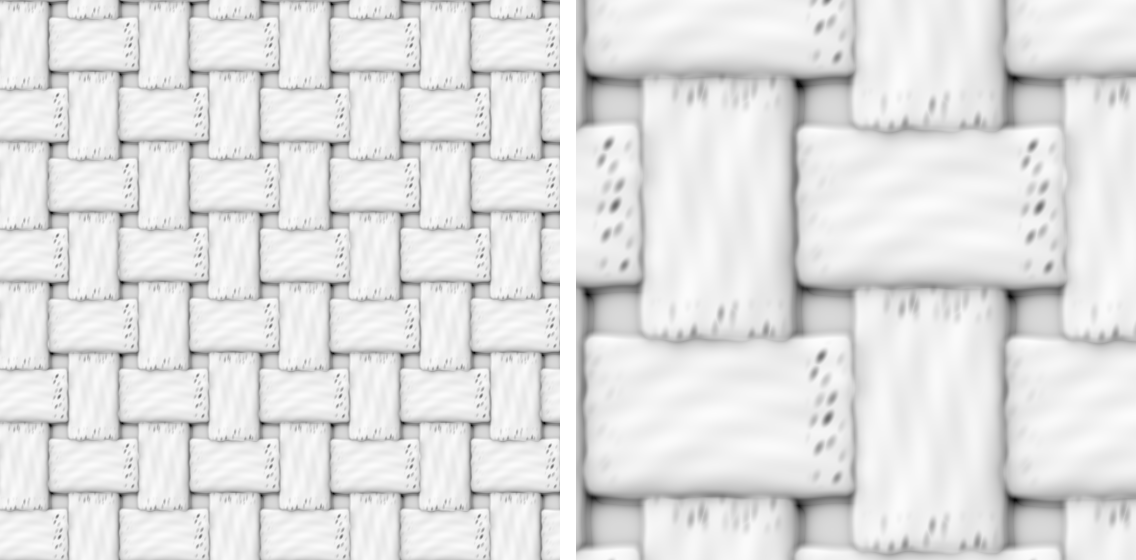
Left: the whole. Right: its middle third, enlarged.
Write a Shadertoy shader that draws this texture map.

```glsl
// White basket weave: short straps alternate upright and level on a checkerboard.
// Each strap is a rounded box with layered-sine grain and cellular frays at its ends;
// light from the upper left throws soft shadows, darkest in the corners of the holes.

const vec2 PITCH = vec2(0.1256, 0.1254);      // cell size, in canvas units
const vec2 ORIGIN = vec2(0.0415, 0.0430);     // centre of the lower left strap
const vec2 LEVEL_HALF = vec2(0.640, 0.380);   // half length and width, in cells
const vec2 UPRIGHT_HALF = vec2(0.630, 0.360);
const float CORNER = 0.05;
const float EDGE_SOFT = 0.024;
const float PLACE_JITTER = 0.014;
const float FACE_TONE = 0.945;
const float HOLE_TONE = 0.86;
const float GRAIN = 0.022;
const float DROP_OFFSET = 0.045;
const float DROP_FADE = 0.045;
const float CONTACT_OFFSET = 0.014;
const float CONTACT_FADE = 0.018;
const float HOLE_SHADOW = 0.22;
const float STRAP_SHADOW = 0.06;
const float CONTACT_SHADOW = 0.30;

vec2 hash2(vec2 p) {
    vec2 k = vec2(dot(p, vec2(127.1, 311.7)), dot(p, vec2(269.5, 183.3)));
    return fract(sin(k) * 43758.5);
}

// Distance to the nearest jittered cell point
float cellular(vec2 p) {
    vec2 base = floor(p);
    float nearest = 2.0;
    for (int y = -1; y <= 1; y++)
    for (int x = -1; x <= 1; x++) {
        vec2 cell = base + vec2(x, y);
        nearest = min(nearest, length(cell + hash2(cell) - p));
    }
    return nearest;
}

float boxDistance(vec2 p, vec2 halfSize) {
    vec2 q = abs(p) - halfSize + CORNER;
    return length(max(q, 0.0)) + min(max(q.x, q.y), 0.0) - CORNER;
}

// Slightly ragged ends and wavy long sides
vec2 ripple(vec2 s, float seed) {
    float ends = sin(s.y * 23.0 + seed) + 0.6 * sin(s.y * 41.0 + seed * 2.0);
    float sides = sin(s.x * 9.0 + seed) + 0.5 * sin(s.x * 23.0 + seed);
    return s + vec2(0.006 * ends, 0.005 * sides);
}

float grain(vec2 s, float seed) {
    float bend = 1.6 * sin(s.x * 4.0 + seed) + s.x * 5.0;
    float broad = sin(s.y * 17.0 + bend) * sin(s.x * 6.0 + s.y * 8.0 + seed);
    float fine = sin(s.y * 37.0 + bend * 1.3) * sin(s.x * 8.0 - s.y * 11.0 + seed);
    return broad + 0.9 * fine;
}

float band(float x, float centre, float width) {
    return 1.0 - smoothstep(width * 0.3, width, abs(x - centre));
}

// Tone of a strap: s.x runs along it, positive sides face away from the light
float strapTone(vec2 s, vec2 halfSize, bool upright, float seed) {
    vec2 dark = exp(-max(halfSize - s, 0.0) / vec2(0.025, 0.045));
    vec2 lit = exp(-max(halfSize + s, 0.0) / vec2(0.05, 0.08));
    float tone = FACE_TONE + GRAIN * grain(s, seed);
    tone += 0.03 * lit.x + 0.05 * lit.y - dot(dark, vec2(0.04, 0.25));

    // Frays: thin ticks along upright straps, smears across level ones
    vec2 scale = upright ? vec2(6.0, 17.0) : vec2(14.0, 9.0);
    vec2 slanted = s + (upright ? vec2(0.0, 0.1 * s.x) : vec2(0.4 * s.y, 0.0));
    float flecks = 1.0 - smoothstep(0.02, 0.48, cellular(slanted * scale + seed));
    flecks *= 0.65 + 0.35 * sin(s.y * 19.0 + s.x * 23.0 + seed);
    float farBand = upright ? band(s.x, halfSize.x - 0.07, 0.13)
                            : band(s.x, halfSize.x - 0.13, 0.11);
    float nearBand = band(s.x, 0.08 - halfSize.x, 0.13);
    float inside = 1.0 - smoothstep(0.72, 0.95, abs(s.y) / halfSize.y);
    float depth = farBand * (upright ? 0.36 : 0.50) + nearBand * (upright ? 0.24 : 0.07);
    return tone - flecks * depth * inside;
}

void mainImage(out vec4 fragColor, in vec2 fragCoord) {
    vec2 p = (fragCoord / iResolution.xy - ORIGIN) / PITCH;
    float pixel = 1.0 / (min(iResolution.x, iResolution.y) * PITCH.y);
    float soft = max(EDGE_SOFT, pixel);
    vec2 home = floor(p + 0.5);
    float tone = HOLE_TONE;
    float open = 1.0;
    float dropShade = 0.0;
    float contactShade = 0.0;

    // Lay every strap that can reach this point and gather its shadow
    for (int y = -1; y <= 1; y++)
    for (int x = -1; x <= 1; x++) {
        vec2 cell = home + vec2(x, y);
        bool upright = mod(cell.x + cell.y, 2.0) > 0.5;
        vec2 local = p - cell - PLACE_JITTER * (hash2(cell + 40.0) - 0.5);
        vec2 s = upright ? vec2(-local.y, local.x) : vec2(local.x, -local.y);
        vec2 halfSize = upright ? UPRIGHT_HALF : LEVEL_HALF;
        float seed = (upright ? 3.0 : 8.0) + 0.12 * hash2(cell).x;
        vec2 worn = ripple(s, seed);

        float d = boxDistance(worn, halfSize);
        float cover = 1.0 - smoothstep(-soft, soft, d);
        tone = mix(tone, strapTone(s, halfSize, upright, seed), cover);
        open *= 1.0 - cover;

        // Wide shadow to the lower right, thin contact line straight below
        vec2 below = upright ? vec2(CONTACT_OFFSET, 0.0) : vec2(0.0, CONTACT_OFFSET);
        float outside = smoothstep(-soft, soft, d);
        float dropD = max(boxDistance(worn - DROP_OFFSET, halfSize), 0.0);
        float contactD = max(boxDistance(worn - below, halfSize), 0.0);
        float uneven = 0.75 + 0.25 * sin(local.x * 11.0 + seed);
        dropShade += outside * exp(-dropD / DROP_FADE);
        contactShade += outside * uneven * exp(-contactD / CONTACT_FADE);
    }

    float holeShade = HOLE_SHADOW * dropShade * dropShade;
    float shade = mix(STRAP_SHADOW * dropShade, holeShade, open);
    shade += contactShade * CONTACT_SHADOW;
    tone = clamp(tone * max(1.0 - shade, 0.04), 0.03, 0.99);
    fragColor = vec4(vec3(tone), 1.0);
}
```
